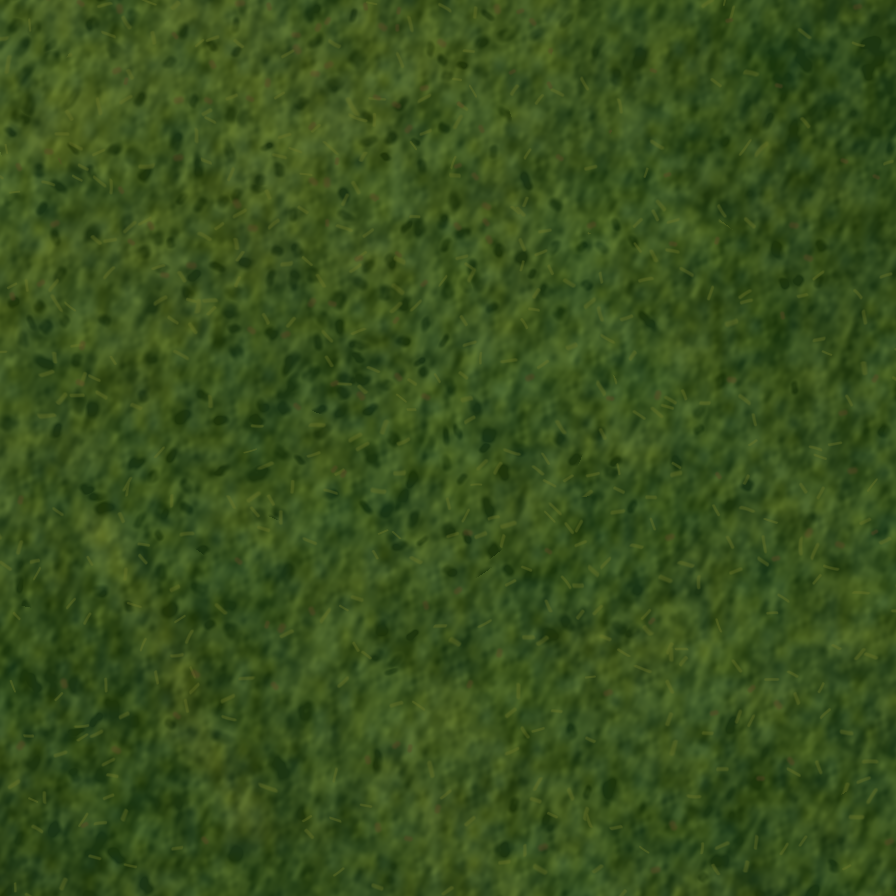
A WebGL 2 fragment shader for this texture:

```glsl
#version 300 es
precision highp float;

uniform vec2 u_resolution;
out vec4 fragColor;

const vec3 MEAN_GREEN = vec3(0.220, 0.321, 0.119);
const vec3 TONE_STEP = vec3(0.051, 0.052, 0.027);
const vec3 OLIVE_SHIFT = vec3(0.030, 0.004, -0.006);
const vec3 BLUE_SHIFT = vec3(-0.008, 0.0, 0.024);
const vec3 STRAW = vec3(0.42, 0.46, 0.16);
const vec3 RUST = vec3(0.36, 0.28, 0.15);

float hash(vec2 p) {
    return fract(sin(dot(p, vec2(127.1, 311.7))) * 43758.5453);
}

// Smooth value noise in -1..1
float noise(vec2 p) {
    vec2 cell = floor(p);
    vec2 f = fract(p);
    f = f * f * (3.0 - 2.0 * f);
    float low = mix(hash(cell), hash(cell + vec2(1, 0)), f.x);
    float high = mix(hash(cell + vec2(0, 1)), hash(cell + vec2(1, 1)), f.x);
    return mix(low, high, f.y) * 2.0 - 1.0;
}

mat2 rotation(float angle) {
    float c = cos(angle);
    float s = sin(angle);
    return mat2(c, s, -s, c);
}

float fbm(vec2 p, int octaves) {
    float sum = 0.0;
    float weight = 0.6;
    for (int i = 0; i < octaves; i++) {
        sum += weight * noise(p);
        p = rotation(0.6) * p * 2.03 + 17.3;
        weight *= 0.5;
    }
    return sum;
}

float segmentDistance(vec2 p, vec2 a, vec2 b) {
    vec2 ab = b - a;
    return length(p - a - ab * clamp(dot(p - a, ab) / dot(ab, ab), 0.0, 1.0));
}

float glow(vec2 p, vec2 center, float radius) {
    vec2 d = (p - center) / radius;
    return exp(-dot(d, d));
}

// Jittered soft strokes, one per grid cell where the hash is below density
float scatter(vec2 p, float density, float halfLength, float radius, float spread, float seed) {
    vec2 cell = floor(p);
    float cover = 0.0;
    for (int y = -1; y <= 1; y++) {
        for (int x = -1; x <= 1; x++) {
            vec2 id = cell + vec2(x, y);
            vec2 center = id + 0.15 + 0.7 * vec2(hash(id + seed), hash(id + seed + 5.7));
            float angle = (hash(id + seed + 11.3) - 0.5) * spread;
            vec2 arm = vec2(sin(angle), cos(angle)) * halfLength;
            float d = segmentDistance(p, center - arm, center + arm);
            float size = radius * mix(0.65, 1.2, hash(id + seed + 23.9));
            float present = step(hash(id + seed + 37.1), density);
            cover = max(cover, present * (1.0 - smoothstep(size * 0.2, size, d)));
        }
    }
    return cover;
}

void main() {
    vec2 uv = gl_FragCoord.xy / u_resolution;
    vec2 wobble = vec2(fbm(uv * 9.0, 3), fbm(uv * 9.0 + 40.0, 3));
    vec2 warped = uv + 0.035 * wobble;

    // Broad worn and shaded areas
    float worn = glow(warped, vec2(0.18, 0.84), 0.34);
    float trail = 1.0 - smoothstep(0.0, 0.045, segmentDistance(warped, vec2(0.12, 0.42), vec2(0.27, 0.09)));
    float tufts = glow(warped, vec2(0.49, 0.13), 0.09) + 0.6 * glow(warped, vec2(0.72, 0.23), 0.10);
    float shade = glow(warped, vec2(0.95, 0.82), 0.23) + 0.8 * glow(warped, vec2(0.05, 0.12), 0.22)
        + 0.6 * glow(warped, vec2(0.85, 0.02), 0.22) + 0.5 * glow(warped, vec2(0.33, 0.62), 0.13);

    // Leaning blades and softer clumps
    vec2 lean = vec2(uv.x - 0.25 * uv.y, uv.y) + 0.012 * wobble;
    float blades = noise(lean * vec2(105.0, 62.0));
    float fine = noise(rotation(0.5) * uv * vec2(165.0, 125.0) + 9.0);
    float clumps = noise(lean * vec2(42.0, 32.0) + 31.0);
    float broad = fbm(uv * 5.0 + 3.0, 4);

    float tone = 0.05 + 1.25 * blades + 0.8 * fine + 0.75 * clumps + 0.7 * broad;
    tone += 0.75 * worn + 1.0 * trail + 0.9 * tufts - 1.1 * shade;

    // Dark gaps between clumps
    float pitZone = max(worn, glow(uv, vec2(0.38, 0.60), 0.28));
    float pits = scatter(uv * 44.0 + wobble, 0.06 + 0.30 * pitZone, 0.14, 0.42, 2.4, 3.0);
    tone -= 1.9 * pits;

    vec3 color = MEAN_GREEN + TONE_STEP * clamp(tone, -2.1, 2.6);
    float olive = 0.6 * worn + 0.6 * trail + 0.5 * tufts + 0.5 * fbm(uv * 14.0 + 60.0, 3);
    color += OLIVE_SHIFT * olive;
    color += BLUE_SHIFT * noise(uv * vec2(70.0, 55.0) + 80.0);

    // Dry blades and rusty specks
    float strawZone = 0.10 + 0.15 * glow(uv, vec2(0.65, 0.52), 0.30) + 0.12 * worn;
    float straw = scatter(uv * 52.0 + wobble, strawZone, 0.30, 0.17, 5.0, 51.0);
    float rust = scatter(uv * 58.0, 0.04 + 0.14 * glow(uv, vec2(0.32, 0.95), 0.25), 0.12, 0.30, 6.0, 77.0);
    color = mix(color, STRAW, 0.40 * straw);
    color = mix(color, RUST, 0.42 * rust);

    fragColor = vec4(max(color, 0.0), 1.0);
}
```
